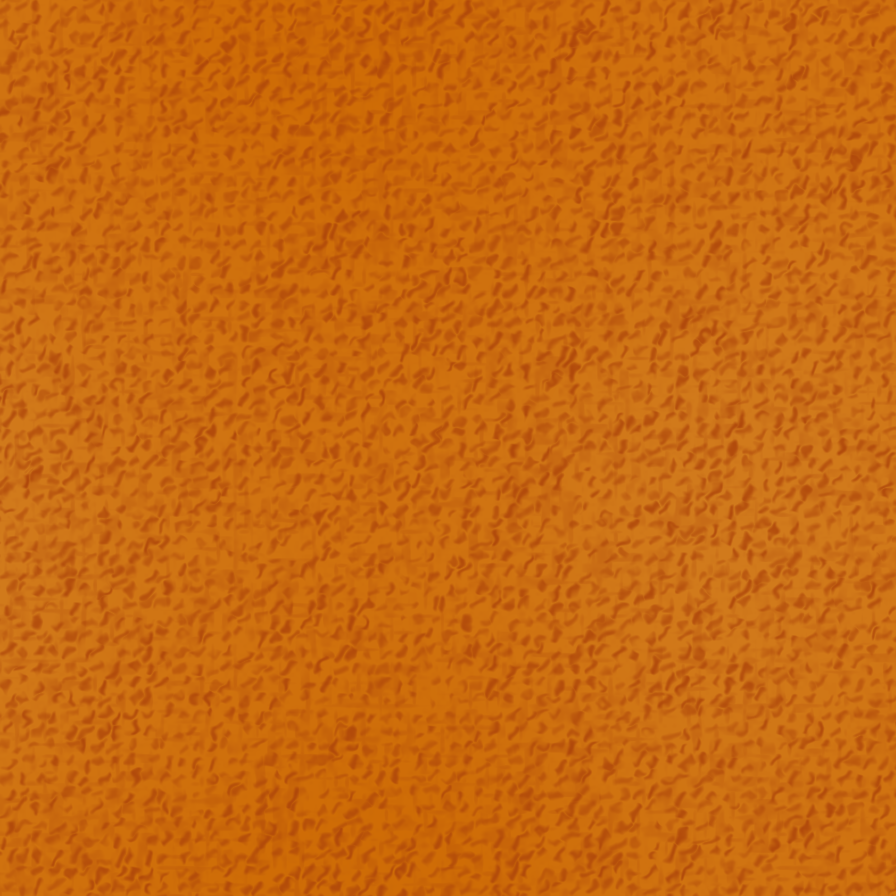
Write a Shadertoy shader that draws this texture.

```glsl
// Orange woven cloth: short soft dashes slanting up to the right, scattered one
// per jittered grid cell, over a faint cross weave of stretched value noise.
// A broad, slow shading shifts the base from deep to pale orange.

vec2 hash22(vec2 p) {
    vec3 q = fract(p.xyx * vec3(0.1031, 0.1030, 0.0973));
    q += dot(q, q.yzx + 33.33);
    return fract((q.xx + q.yz) * q.zy);
}

float valueNoise(vec2 p) {
    vec2 cell = floor(p);
    vec2 f = fract(p);
    f = f * f * (3.0 - 2.0 * f);
    float low = mix(hash22(cell).x, hash22(cell + vec2(1, 0)).x, f.x);
    float high = mix(hash22(cell + vec2(0, 1)).x, hash22(cell + vec2(1, 1)).x, f.x);
    return mix(low, high, f.y);
}

float segmentDistance(vec2 p, vec2 halfSpan) {
    float t = clamp(dot(p, halfSpan) / dot(halfSpan, halfSpan), -1.0, 1.0);
    return length(p - halfSpan * t);
}

// Darkness of the slanted dashes; one dash per unit cell
float dashes(vec2 p) {
    vec2 home = floor(p);
    float shade = 0.0;
    for (int j = -1; j <= 1; j++) {
        for (int i = -1; i <= 1; i++) {
            vec2 cell = home + vec2(i, j);
            vec2 jitter = hash22(cell + 17.0);
            vec2 traits = hash22(cell + 91.0);
            float streak = valueNoise(vec2(cell.x + cell.y, 3.0 * (cell.x - cell.y)) * 0.2);
            float angle = 0.76 + 0.9 * (traits.y - 0.5);
            float halfLength = 0.07 + 0.45 * streak * (0.4 + 0.6 * traits.x);
            vec2 center = cell + 0.5 + 0.6 * (jitter - 0.5);
            float d = segmentDistance(p - center, halfLength * vec2(cos(angle), sin(angle)));
            float strength = 0.35 + 0.45 * traits.y + 0.25 * streak;
            shade = max(shade, strength * smoothstep(0.33, 0.02, d));
        }
    }
    return shade;
}

// Thin horizontal and vertical threads
float weave(vec2 uv) {
    float across = valueNoise(uv * vec2(55, 160));
    float upright = valueNoise(uv * vec2(160, 55) + 40.0);
    return max(smoothstep(0.55, 0.95, across), smoothstep(0.55, 0.95, upright));
}

void mainImage(out vec4 fragColor, in vec2 fragCoord) {
    vec2 uv = fragCoord / iResolution.y;

    // Slow shading: deep at the upper left centre, pale toward the right
    vec2 wave = cos(6.2832 * (uv - vec2(0.38, 0.95)));
    float pale = 0.48 - 0.30 * wave.x - 0.24 * wave.y + 0.2 * (valueNoise(uv * 4.0) - 0.5);
    vec3 color = mix(vec3(0.81, 0.425, 0.025), vec3(0.82, 0.48, 0.11), clamp(pale, 0.0, 1.0));

    // Ragged dash outlines
    vec2 p = uv * 57.0;
    vec2 warp = vec2(valueNoise(p * 1.9), valueNoise(p * 1.9 + 60.0)) - 0.5;
    float dark = 0.85 * dashes(p + 0.5 * warp);

    // Threads and fine grain
    dark += 0.25 * weave(uv) * (1.0 - dark);
    dark += 0.12 * (valueNoise(uv * 190.0) - 0.5);

    color = mix(color, vec3(0.68, 0.27, 0.04), clamp(dark, 0.0, 1.0));
    fragColor = vec4(color, 1.0);
}
```
